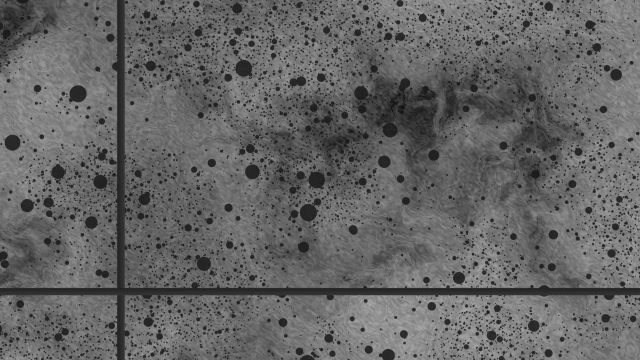
A WebGL 1 fragment shader for this texture:

```glsl
precision highp float;
// Grey weathered stone slabs with dark seams, sooty stains and round ink spatter.
uniform vec2 u_resolution;

// Lengths are in canvas heights
const vec2 SEAM_POS = vec2(0.336, 0.190);
const vec2 SEAM_HALF = vec2(0.0105, 0.0100);
const float SEAM_DARK = 0.13;
const float SEAM_LIGHT = 0.21;
const float STONE_TONE = 0.478;
const float SPOT_TONE = 0.135;
const float CLOUD_CONTRAST = 0.36;
const float STAIN_DEPTH = 0.21;
const float FIBRE_CONTRAST = 0.09;
const float GRAIN_CONTRAST = 0.10;

float hash(vec2 p) {
  vec3 q = fract(p.xyx * 0.1031);
  q += dot(q, q.yzx + 33.33);
  return fract((q.x + q.y) * q.z);
}

float noise(vec2 p) {
  vec2 i = floor(p);
  vec2 f = fract(p);
  f = f * f * (3.0 - 2.0 * f);
  float low = mix(hash(i), hash(i + vec2(1.0, 0.0)), f.x);
  float high = mix(hash(i + vec2(0.0, 1.0)), hash(i + vec2(1.0, 1.0)), f.x);
  return mix(low, high, f.y);
}

float fbm(vec2 p) {
  float sum = 0.0;
  float amp = 0.52;
  for (int i = 0; i < 5; i++) {
    sum += amp * noise(p);
    p = mat2(1.6, 1.2, -1.2, 1.6) * p + 17.3;
    amp *= 0.5;
  }
  return sum;
}

// Round spots scattered one per cell; clumping makes the density patchy
float spots(vec2 p, float cells, vec2 radii, float density, float clumping, float seed) {
  float blur = 0.7 / u_resolution.y;
  float cover = 0.0;
  vec2 home = floor(p * cells);
  for (int y = -1; y <= 1; y++) {
    for (int x = -1; x <= 1; x++) {
      vec2 cell = home + vec2(float(x), float(y));
      vec2 key = cell + seed;
      vec2 centre = (cell + vec2(hash(key + 11.7), hash(key + 47.2))) / cells;
      float patchy = smoothstep(0.28, 0.72, noise(centre * 4.5 + 8.0) * 0.65
        + noise(centre * 11.0 + 31.0) * 0.35);
      float chance = density * mix(1.0, 2.0 * patchy, clumping);
      float size = hash(key + 83.9);
      float radius = mix(radii.x, radii.y, size * size);
      float disc = 1.0 - smoothstep(-blur, blur, length(p - centre) - radius);
      cover = max(cover, disc * step(hash(key), chance));
    }
  }
  return cover;
}

float stone(vec2 p) {
  vec2 warp = vec2(fbm(p * 7.0 + 3.0), fbm(p * 7.0 + 29.0)) - 0.5;
  float cloud = fbm(p * 2.6 + warp * 0.5 + 5.0) - 0.5;

  // Sooty stains, broken up by finer mottling
  float stain = smoothstep(0.46, 0.74, fbm(p * 3.2 + warp * 0.7 + 61.0));
  float mottle = smoothstep(0.25, 0.70, fbm(p * 24.0 + warp * 4.0));
  float soot = stain * mix(0.45, 1.25, mottle);

  // Thin dark veins, strongest around the stains
  float crease = abs(fbm(p * 6.0 + warp * 2.5 + 90.0) - 0.5);
  float vein = (1.0 - smoothstep(0.0, 0.018, crease)) * (0.15 + stain);

  // Curling fibres and slanted fine grain
  float curl = noise(p * 38.0 + warp * 26.0);
  float fibre = abs(2.0 * curl - 1.0) - 0.45;
  vec2 slant = mat2(0.8, 0.6, -0.6, 0.8) * (p + warp * 0.06);
  float grain = noise(slant * vec2(110.0, 260.0)) - 0.5;

  return STONE_TONE + CLOUD_CONTRAST * cloud - STAIN_DEPTH * soot
    - 0.07 * vein + FIBRE_CONTRAST * fibre + GRAIN_CONTRAST * grain;
}

void main() {
  vec2 p = gl_FragCoord.xy / u_resolution.y;
  float tone = stone(p);

  // Spatter, from broad drops to fine mist
  float spatter = spots(p, 9.0, vec2(0.011, 0.024), 0.24, 0.1, 101.0);
  spatter = max(spatter, spots(p, 21.0, vec2(0.005, 0.012), 0.32, 0.5, 223.0));
  spatter = max(spatter, spots(p, 48.0, vec2(0.0022, 0.0052), 0.36, 0.85, 347.0));
  spatter = max(spatter, spots(p, 95.0, vec2(0.0013, 0.0028), 0.34, 0.95, 571.0));
  float ink = SPOT_TONE + 0.12 * (tone - STONE_TONE);
  tone = mix(tone, ink, spatter * 0.95);

  // Recessed seams, shaded from left to right and from top to bottom
  vec2 offset = p - SEAM_POS;
  vec2 edge = abs(offset) - SEAM_HALF;
  float blur = 0.8 / u_resolution.y;
  vec2 seam = 1.0 - smoothstep(vec2(-blur), vec2(blur), edge);
  vec2 across = clamp(0.5 + vec2(0.5, -0.5) * offset / SEAM_HALF, 0.0, 1.0);
  vec2 shade = mix(vec2(SEAM_DARK), vec2(SEAM_LIGHT), across);
  tone = mix(tone, shade.x, seam.x);
  tone = mix(tone, shade.y, seam.y);

  gl_FragColor = vec4(vec3(clamp(tone, 0.0, 1.0)), 1.0);
}
```
